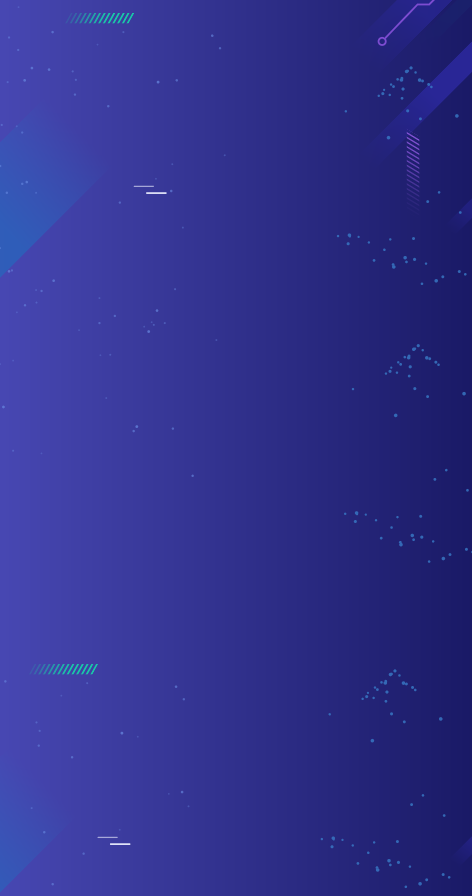
Give the GLSL for this background, as a WebGL 1 fragment shader.

```glsl
precision highp float;
uniform vec2 u_resolution;

// Space: percent of canvas height, y pointing down
float pixel;

float cover(float d) { return clamp(0.5 - d / pixel, 0.0, 1.0); }

float hash(float n) { return fract(sin(n * 12.9898) * 43758.5453); }

float inside(float v, float lo, float hi) {
  return cover(abs(v - 0.5 * (lo + hi)) - 0.5 * (hi - lo));
}

float segment(vec2 p, vec2 a, vec2 b) {
  vec2 ab = b - a;
  return length(p - a - ab * clamp(dot(p - a, ab) / dot(ab, ab), 0.0, 1.0));
}

float stripes(float v, float period, float halfWidth) {
  return cover(abs(fract(v / period) - 0.5) * period - halfWidth);
}

float dot2d(vec2 p, vec2 center, float radius) {
  return cover(length(p - center) - radius);
}

// Diagonal beam rising to the right, fading along its length
float beam(vec2 p, float lo, float hi, float fadeStart, float fadeEnd) {
  float across = p.x + p.y;
  float along = clamp((p.x - p.y - fadeStart) / (fadeEnd - fadeStart), 0.0, 1.0);
  return inside(across, lo, hi) * along;
}

// Blue beam, teal hatch, white dashes and faint scattered dots
vec3 leftMotif(vec3 color, vec2 p, float seed) {
  color = mix(color, vec3(0.17, 0.38, 0.73), 0.85 * beam(p, 15.9, 31.0, -5.9, -25.0));

  float lean = p.x + 0.55 * (p.y - 2.0);
  float hatch = stripes(lean, 0.53, 0.11) * inside(lean, 7.6, 14.7) * inside(p.y, 1.45, 2.6);
  color = mix(color, vec3(0.10, 0.78, 0.66), hatch * smoothstep(6.0, 12.5, lean));

  float dashes = 0.6 * cover(segment(p, vec2(15.0, 20.8), vec2(17.1, 20.8)) - 0.07);
  dashes += cover(segment(p, vec2(16.4, 21.55), vec2(18.5, 21.55)) - 0.09);
  color = mix(color, vec3(0.93, 0.94, 1.0), min(dashes, 1.0));

  float dots = 0.0;
  for (int i = 0; i < 64; i++) {
    float n = float(i) + seed;
    vec2 center = vec2(26.0 * pow(hash(n), 1.3), 51.0 * hash(n + 71.3));
    float size = hash(n + 133.7);
    dots = max(dots, dot2d(p, center, 0.09 + 0.07 * size) * (0.3 + 0.4 * size));
  }
  return mix(color, vec3(0.42, 0.56, 0.90), dots);
}

// Constellation: an arch, a sloping trail and loose dots
float constellation(vec2 p) {
  float glow = 0.0;
  for (int i = 0; i < 16; i++) {
    float n = float(i);
    float t = n / 15.0;
    vec2 jitter = vec2(hash(n + 5.1), hash(n + 9.4)) - 0.5;
    float archX = mix(42.3, 48.0, t) + 0.5 * jitter.x;
    vec2 arch = vec2(archX, 7.7 + 0.9 * abs(archX - 45.8) + 0.7 * jitter.y);
    vec2 trail = vec2(mix(37.8, 51.5, t), mix(27.0, 31.0, t)) + jitter * vec2(1.5, 2.6);
    vec2 loose = vec2(mix(37.4, 52.0, hash(n + 31.0)), mix(9.0, 33.0, hash(n + 47.0)));
    float radius = 0.12 + 0.08 * hash(n + 63.0);
    glow = max(glow, dot2d(p, arch, radius));
    glow = max(glow, dot2d(p, trail, radius));
    glow = max(glow, dot2d(p, loose, radius));
  }
  return glow;
}

void main() {
  pixel = 100.0 / u_resolution.y;
  vec2 p = vec2(gl_FragCoord.x, u_resolution.y - gl_FragCoord.y) * pixel;

  // Horizontal gradient
  float x = gl_FragCoord.x / u_resolution.x;
  vec3 color = mix(vec3(0.28, 0.28, 0.70), vec3(0.10, 0.10, 0.40), x);

  // Beams on the right
  vec3 indigo = vec3(0.16, 0.15, 0.59);
  color = mix(color, indigo, beam(p, 57.3, 60.7, 22.8, 38.0));
  color = mix(color, indigo, 0.7 * beam(p, 44.3, 50.5, 34.0, 46.0));
  color = mix(color, vec3(0.10, 0.14, 0.43), 0.6 * beam(p, 51.0, 53.2, 42.0, 49.0));
  color = mix(color, indigo, 0.5 * beam(p, 74.8, 77.0, 24.5, 29.0));
  color = mix(color, indigo, 0.6 * beam(p, 146.0, 148.0, -45.6, -41.0));

  // Left motif, repeated lower down
  for (int i = 0; i < 2; i++) {
    float n = float(i);
    color = leftMotif(color, p - n * vec2(-4.04, 72.66), 17.0 * n);
  }
  color = mix(color, vec3(0.42, 0.56, 0.90), 0.6 * dot2d(p, vec2(21.5, 53.1), 0.13));

  // Three constellations
  float stars = constellation(p);
  stars = max(stars, constellation(p - vec2(0.8, 31.0)));
  stars = max(stars, constellation(p - vec2(-1.8, 67.3)));
  color = mix(color, vec3(0.22, 0.48, 0.78), 0.8 * stars);

  // Circuit trace ending in a ring
  float trace = segment(p, vec2(42.95, 4.3), vec2(46.6, 0.5));
  trace = min(trace, segment(p, vec2(46.6, 0.5), vec2(47.9, 0.5)));
  trace = min(trace, segment(p, vec2(47.9, 0.5), vec2(48.6, -0.2)));
  trace = min(trace, abs(length(p - vec2(42.65, 4.62)) - 0.4));
  color = mix(color, vec3(0.49, 0.30, 0.82), cover(trace - 0.1));

  // Violet ladder fading downward
  float rung = p.y - 0.6 * (p.x - 45.4);
  float ladder = stripes(rung, 0.52, 0.09) * inside(p.x, 45.4, 46.8) * inside(rung, 14.4, 23.6);
  color = mix(color, vec3(0.50, 0.32, 0.82), ladder * smoothstep(24.5, 14.0, rung));

  gl_FragColor = vec4(color, 1.0);
}
```
